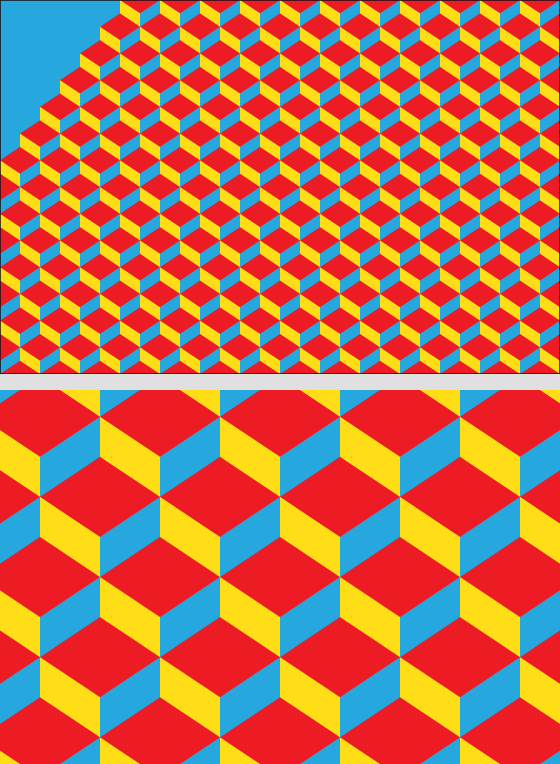
Top: the whole. Bottom: its middle third, enlarged.
A WebGL 1 fragment shader for this pattern:

```glsl
precision mediump float;
// Tumbling-block tiling: red rhombus tops with short yellow and blue side faces,
// 14 repeats across, stepping away from a flat blue corner at the upper left.
// Each half-repeat column is solved as a vertical cycle of four faces.

uniform vec2 u_resolution;

const vec3 RED    = vec3(0.93, 0.11, 0.14);
const vec3 BLUE   = vec3(0.15, 0.66, 0.87);
const vec3 YELLOW = vec3(1.00, 0.87, 0.09);
const vec3 FRAME  = vec3(0.08, 0.05, 0.06);

const float REPEATS = 14.0;         // blocks across, and rows down
const float FIRST_DIAGONAL = 7.0;   // blocks before this diagonal are absent
const float FRAME_WIDTH = 0.0013;   // as a fraction of the canvas width
const int SAMPLES = 4;              // antialiasing samples per axis

// Colour at g, measured in half-widths and half-heights of the rhombus, y down.
vec3 blocks(vec2 g, float firstDiagonal) {
    float column = floor(g.x);
    float f = g.x - column;
    float firstRow = mod(column + 1.0, 2.0);

    // One cycle: right half of a block, then left half of the block below it.
    float s = g.y - 2.0 * firstRow + 1.0 - f;
    float cycle = floor(s / 4.0);
    float w = s - 4.0 * cycle;
    float rightEnd = 3.0 - 2.0 * f;
    bool leftHalf = w > rightEnd;

    float diagonal = column + firstRow + 2.0 * cycle + (leftHalf ? 2.0 : 0.0);
    if (diagonal < firstDiagonal - 0.5) return BLUE;
    if (leftHalf) return w < 3.0 ? RED : YELLOW;
    return w < rightEnd - 1.0 ? RED : BLUE;
}

// Distance to the nearest canvas edge, in canvas widths.
float edgeDistance(vec2 uv, float aspect) {
    vec2 d = min(uv, 1.0 - uv);
    return min(d.x, d.y * aspect);
}

vec3 scene(vec2 uv, float aspect) {
    vec2 g = vec2(uv.x, 1.0 - uv.y) * 2.0 * REPEATS;
    vec3 color = blocks(g, FIRST_DIAGONAL);
    return edgeDistance(uv, aspect) < FRAME_WIDTH ? FRAME : color;
}

void main() {
    float aspect = u_resolution.y / u_resolution.x;
    vec3 sum = vec3(0.0);
    // Average a regular grid of samples inside the pixel.
    for (int j = 0; j < SAMPLES; j++) {
        for (int i = 0; i < SAMPLES; i++) {
            vec2 offset = (vec2(float(i), float(j)) + 0.5) / float(SAMPLES) - 0.5;
            sum += scene((gl_FragCoord.xy + offset) / u_resolution, aspect);
        }
    }
    gl_FragColor = vec4(sum / float(SAMPLES * SAMPLES), 1.0);
}
```
